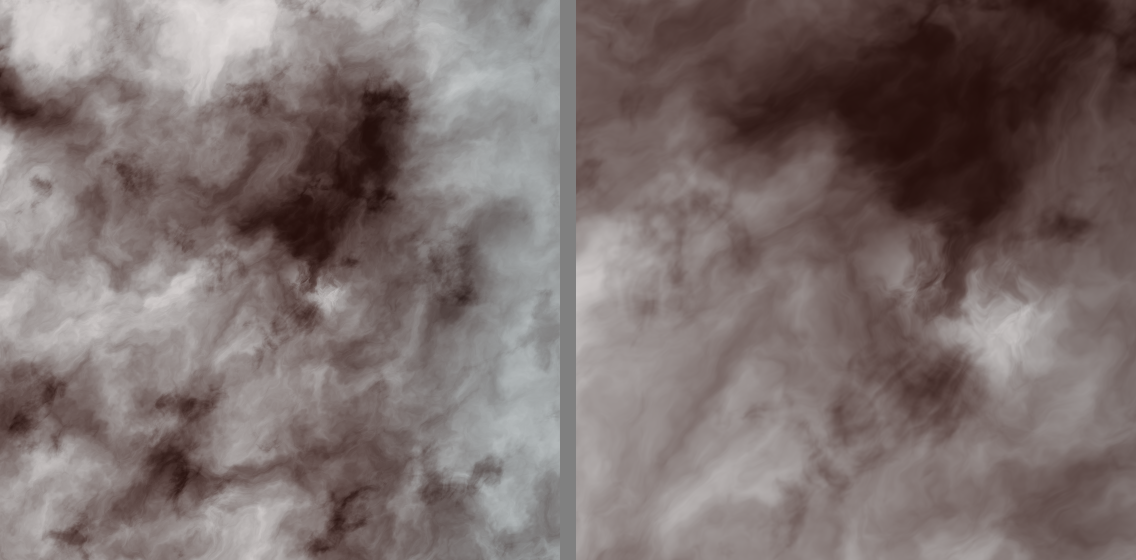
Left, the full canvas; right, a detail of the centre.
Reproduce this texture procedurally as a WebGL 1 fragment shader.

```glsl
precision highp float;
// Broken storm clouds: soft pale banks parting over a dark reddish-brown gap.

#define BASE_TONE 0.56
#define CLOUD_SCALE 4.2
#define CLOUD_CONTRAST 0.72
#define DETAIL_GAIN 0.56
#define WARP_AMOUNT 0.16
#define PATCH_DEPTH 0.20
#define WISP_COUNT 5
#define WISP_GLOW 0.16
#define SHADOW_WARMTH 0.085
#define LIGHT_WARMTH 0.020
#define COOL_TINT vec3(-0.035, 0.004, 0.012)

uniform vec2 u_resolution;

vec2 hash2(vec2 p) {
  vec2 q = vec2(dot(p, vec2(127.1, 311.7)), dot(p, vec2(269.5, 183.3)));
  return fract(sin(q) * 43758.5453);
}

float cornerSlope(vec2 cell, vec2 offset, vec2 f) {
  return dot(hash2(cell + offset) * 2.0 - 1.0, f - offset);
}

// Gradient noise, centred on zero
float noise(vec2 p) {
  vec2 i = floor(p), f = fract(p);
  vec2 u = f * f * f * (f * (f * 6.0 - 15.0) + 10.0);
  float low = mix(cornerSlope(i, vec2(0.0), f), cornerSlope(i, vec2(1.0, 0.0), f), u.x);
  float high = mix(cornerSlope(i, vec2(0.0, 1.0), f), cornerSlope(i, vec2(1.0), f), u.x);
  return mix(low, high, u.y);
}

float fbm(vec2 p) {
  float sum = 0.0, amplitude = 0.5;
  for (int i = 0; i < 6; i++) {
    sum += amplitude * noise(p);
    p = mat2(1.6, 1.2, -1.2, 1.6) * p + 17.3;
    amplitude *= DETAIL_GAIN;
  }
  return sum;
}

// Soft falloff around the segment from a to b
float streak(vec2 p, vec2 a, vec2 b, float radius) {
  vec2 along = b - a;
  float h = clamp(dot(p - a, along) / dot(along, along), 0.0, 1.0);
  vec2 d = (p - a - along * h) / radius;
  return exp(-dot(d, d));
}

// Large masses of light and shade
float masses(vec2 p) {
  float gap = 0.30 * streak(p, vec2(0.68, 0.75), vec2(0.50, 0.55), 0.115)
            + 0.17 * streak(p, vec2(0.54, 0.48), vec2(0.76, 0.08), 0.12)
            + 0.20 * streak(p, vec2(0.80, 0.44), vec2(0.89, 0.60), 0.05)
            + 0.36 * streak(p, vec2(0.03, 0.84), vec2(0.09, 0.79), 0.06)
            + 0.13 * streak(p, vec2(0.00, 0.27), vec2(0.28, 0.22), 0.07)
            + 0.11 * streak(p, vec2(0.40, 0.70), vec2(0.43, 0.78), 0.09);
  float banks = 0.24 * streak(p, vec2(0.00, 1.00), vec2(0.42, 0.97), 0.11)
              + 0.13 * streak(p, vec2(0.02, 0.62), vec2(0.27, 0.40), 0.13)
              + 0.13 * streak(p, vec2(0.86, 0.90), vec2(1.00, 0.28), 0.17);
  return banks - gap;
}

// Small bright tufts with ragged edges
float wisps(vec2 p, float grain) {
  float glow = streak(p, vec2(0.54, 0.50), vec2(0.59, 0.485), 0.032) * 2.3;
  for (int i = 0; i < WISP_COUNT; i++) {
    vec2 seed = hash2(vec2(float(i) + 3.0, 8.0));
    vec2 center = seed * vec2(0.42, 0.24);
    glow += 0.6 * streak(p, center, center + vec2(0.03, 0.015), 0.022 + 0.015 * seed.y);
  }
  return glow * smoothstep(-0.22, 0.20, grain);
}

vec3 cloudColor(float tone) {
  float warmth = mix(SHADOW_WARMTH, LIGHT_WARMTH, smoothstep(0.30, 0.72, tone));
  return vec3(tone, tone - warmth, tone - warmth * 1.15);
}

void main() {
  vec2 p = gl_FragCoord.xy / u_resolution;

  // Stretch the cloud grain gently along the rising diagonal
  vec2 q = vec2(p.x + p.y, p.y - p.x) * vec2(0.62, 0.80) * CLOUD_SCALE;
  vec2 warp = vec2(fbm(q + 5.2), fbm(q + 31.7));
  vec2 bent = p + warp * WARP_AMOUNT;

  float billow = fbm(q + warp * 1.1 + 11.0);
  float grain = fbm(q * 3.6 + warp * 2.0 + 47.0);

  // The right-hand bank is smoother than the torn middle
  float haze = smoothstep(0.62, 0.98, bent.x) * smoothstep(0.05, 0.35, bent.y);
  float roughness = mix(1.0, 0.5, haze);
  float patches = smoothstep(0.08, 0.32, fbm(q * 1.9 - warp + 73.0));

  float tone = BASE_TONE + masses(bent);
  tone += roughness * (CLOUD_CONTRAST * billow + 0.22 * grain - PATCH_DEPTH * patches);
  tone += WISP_GLOW * wisps(p + warp * 0.06, grain);

  // Ease the deepest shadows and brightest crests into their limits
  tone = max(tone, 0.0);
  tone = mix(0.17, tone, smoothstep(-0.05, 0.32, tone));
  tone = min(tone, 0.80 + 0.5 * max(tone - 0.80, 0.0));

  vec3 color = cloudColor(tone) + COOL_TINT * smoothstep(0.55, 0.95, bent.x);
  gl_FragColor = vec4(clamp(color, 0.0, 1.0), 1.0);
}
```
